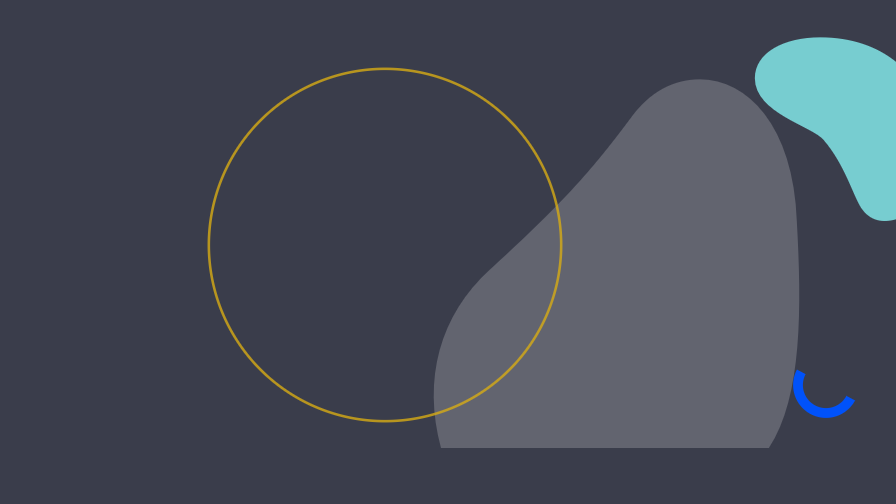
Give the GLSL for this background, as a WebGL 2 fragment shader.

```glsl
#version 300 es
precision highp float;
// Flat slate backdrop with two curved blobs, a thin gold ring and a blue half ring.

uniform vec2 u_resolution;
out vec4 fragColor;

const int CURVES = 6;
const int STEPS = 16;

// Outlines as closed chains of cubic curves: anchor, handle, handle, ...
const vec2 HILL[18] = vec2[18](
  vec2(378, 48), vec2(362, 107), vec2(377, 162),
  vec2(420, 201), vec2(480, 256), vec2(505, 283),
  vec2(540, 330), vec2(557, 354), vec2(578, 364),
  vec2(600, 364), vec2(640, 364), vec2(680, 325),
  vec2(683, 242), vec2(687, 170), vec2(688, 92),
  vec2(659, 48), vec2(565, 48), vec2(471, 48));
const vec2 CLOUD[18] = vec2[18](
  vec2(647, 365), vec2(647, 387), vec2(672, 400),
  vec2(703, 400), vec2(730, 400), vec2(752, 392),
  vec2(768, 379), vec2(810, 345), vec2(810, 252),
  vec2(768, 244), vec2(757, 241), vec2(746, 242),
  vec2(738, 254), vec2(731, 265), vec2(724, 291),
  vec2(706, 312), vec2(696, 324), vec2(647, 335));

vec2 cubic(vec2 a, vec2 b, vec2 c, vec2 d, float t) {
  float s = 1.0 - t;
  return s * s * s * a + 3.0 * s * t * (s * b + t * c) + t * t * t * d;
}

// Signed distance to a closed outline, negative inside
float outlineDistance(vec2 p, vec2 pts[18]) {
  float nearest = 1e9, side = 1.0;
  vec2 a = pts[0];
  for (int i = 0; i < CURVES; i++) {
    int k = 3 * i;
    for (int j = 1; j <= STEPS; j++) {
      vec2 b = cubic(pts[k], pts[k + 1], pts[k + 2], pts[(k + 3) % 18],
                     float(j) / float(STEPS));
      vec2 edge = b - a, rel = p - a;
      vec2 gap = rel - edge * clamp(dot(rel, edge) / dot(edge, edge), 0.0, 1.0);
      nearest = min(nearest, dot(gap, gap));
      // Each crossing of a horizontal ray flips the side
      if ((a.y > p.y) != (b.y > p.y) &&
          p.x < a.x + edge.x * rel.y / edge.y) side = -side;
      a = b;
    }
  }
  return side * sqrt(nearest);
}

float ringDistance(vec2 p, float radius, float width) {
  return abs(length(p) - radius) - 0.5 * width;
}

void main() {
  // The canvas is 432 units high and 768 wide
  float unit = 432.0 / u_resolution.y;
  vec2 p = gl_FragCoord.xy * unit;
  #define COVER(d) clamp(0.5 - (d) / unit, 0.0, 1.0)

  vec3 color = vec3(0.227, 0.239, 0.294);

  // Blobs
  color = mix(color, vec3(0.384, 0.392, 0.435), COVER(outlineDistance(p, HILL)));
  color = mix(color, vec3(0.467, 0.804, 0.816), COVER(outlineDistance(p, CLOUD)));

  // Translucent gold ring
  float gold = ringDistance(p - vec2(330, 222), 151.0, 2.2);
  color = mix(color, vec3(0.84, 0.67, 0.08), 0.8 * COVER(gold));

  // Blue ring, cut in half by a tilted line
  vec2 q = p - vec2(708, 102);
  float arc = max(ringDistance(q, 24.0, 8.4), dot(q, vec2(0.47, 0.883)));
  color = mix(color, vec3(0.0, 0.32, 0.98), COVER(arc));

  fragColor = vec4(color, 1.0);
}
```
